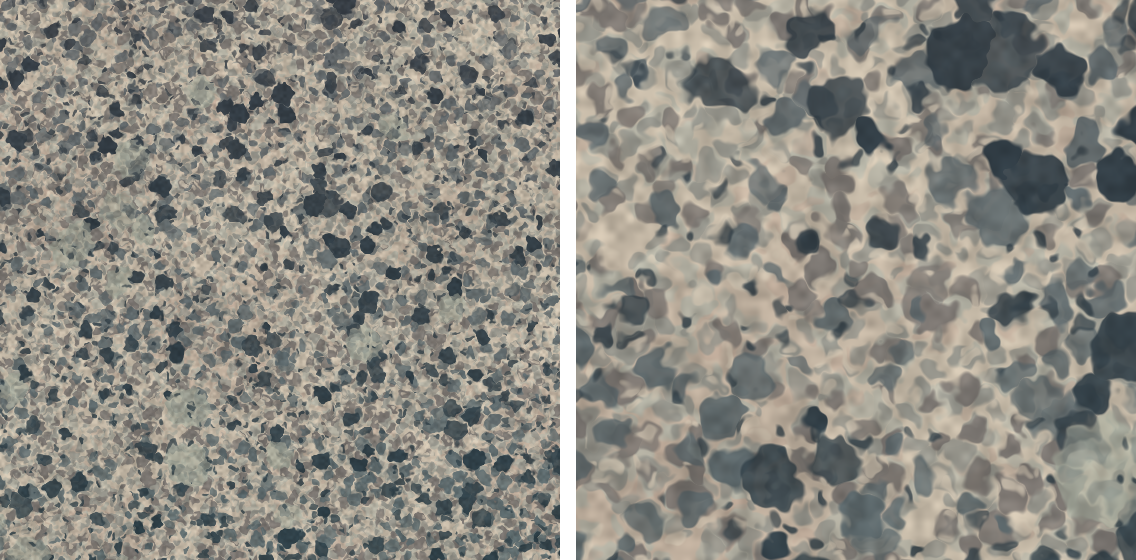
Left, the full canvas; right, a detail of the centre.
Write a WebGL 2 fragment shader that draws this texture.

```glsl
#version 300 es
precision highp float;

#define EDGE 0.0016
#define MOTTLE 0.20
#define RAGGED 0.010
#define BEIGE vec3(0.755, 0.71, 0.64)
#define CREAM vec3(0.67, 0.665, 0.615)
#define ROSE vec3(0.69, 0.60, 0.54)
#define GREY vec3(0.55, 0.55, 0.52)
#define BROWN vec3(0.45, 0.43, 0.415)
#define SLATE vec3(0.34, 0.38, 0.39)
#define INK vec3(0.19, 0.235, 0.26)
#define SAGE vec3(0.61, 0.635, 0.58)

uniform vec2 u_resolution;
out vec4 fragColor;

// Three random values for a cell and a layer seed
vec3 hash3(vec2 cell, float seed) {
    uvec3 v = uvec3(vec3(cell, seed) + 1024.0) * 1664525u + 1013904223u;
    v.x += v.y * v.z; v.y += v.z * v.x; v.z += v.x * v.y;
    v ^= v >> 16u;
    v.x += v.y * v.z; v.y += v.z * v.x; v.z += v.x * v.y;
    return vec3(v >> 8u) / 16777216.0;
}

// Three independent smooth noises, centred on zero
vec3 noise3(vec2 p, float seed) {
    vec2 i = floor(p), f = fract(p);
    f = f * f * (3.0 - 2.0 * f);
    vec3 low = mix(hash3(i, seed), hash3(i + vec2(1, 0), seed), f.x);
    vec3 high = mix(hash3(i + vec2(0, 1), seed), hash3(i + vec2(1, 1), seed), f.x);
    return mix(low, high, f.y) - 0.5;
}

// Randomly stretched grains; crowd swells or shrinks them. Returns opacity
float grains(vec2 uv, float scale, float share, float crowd, float seed) {
    vec2 p = mat2(0.8, 0.6, -0.6, 0.8) * uv * scale + seed * 0.37;
    vec2 home = floor(p - 0.5);
    float soft = max(EDGE, 0.7 / min(u_resolution.x, u_resolution.y)) * scale;
    float cover = 0.0;
    for (int k = 0; k < 4; k++) {
        vec2 cell = home + vec2(k & 1, k >> 1);
        vec3 place = hash3(cell, seed);
        vec3 look = fract(place * vec3(57.3, 91.7, 73.1));
        vec2 d = p - cell - mix(vec2(0.2), vec2(0.8), place.xy);
        vec2 axis = normalize(look.xy - 0.497);
        d += axis * dot(d, axis) * 0.4 * look.x;
        float radius = mix(0.25, 0.55, look.z) * (1.0 + crowd);
        float body = 1.0 - smoothstep(-soft, soft, length(d) - radius);
        cover = max(cover, step(place.z, share) * body * mix(0.74, 1.0, look.y));
    }
    return cover;
}

void main() {
    vec2 uv = gl_FragCoord.xy / min(u_resolution.x, u_resolution.y);

    // Shared noises: ragged outlines, clustering, slow drift
    vec3 coarse = noise3(uv * 78.0, 1.0);
    vec3 fine = noise3(uv * 175.0, 2.0);
    vec3 crowd = noise3(uv * 12.0, 3.0);
    vec3 drift = noise3(uv * 5.0, 4.0);
    vec2 p = uv + RAGGED * (coarse.xy + 0.6 * fine.xy);

    // Pale feldspar ground
    vec3 col = mix(BEIGE, ROSE, 0.4 * smoothstep(0.0, 0.4, drift.x + 0.4 * crowd.z));
    col = mix(col, CREAM, grains(p, 62.0, 0.82, 0.0, 10.0));
    col = mix(col, ROSE, 0.5 * grains(p, 75.0, 0.22, 0.0, 20.0));

    // Mid-toned grains
    col = mix(col, GREY, 0.95 * grains(p, 66.0, 0.78, 0.3 * crowd.z, 30.0));
    col = mix(col, BROWN, 0.95 * grains(p, 50.0, 0.56, 0.5 * crowd.y, 40.0));
    col = mix(col, BEIGE * 1.04, 0.8 * grains(p, 105.0, 0.24, 0.0, 50.0));

    // Sparse large cloudy crystals
    float cloud = grains(p, 12.0, 0.12, 0.0, 60.0);
    col = mix(col, SAGE, 0.65 * cloud);

    // Slate and ink grains, cooler toward the bottom
    vec3 cool = mix(vec3(-0.02, 0.005, 0.012), vec3(0.012, -0.006, 0.0), uv.y);
    float clear = 1.0 - 0.7 * cloud;
    col = mix(col, SLATE + cool, 0.92 * clear * grains(p, 42.0, 0.39, 0.6 * crowd.x, 70.0));
    col = mix(col, INK + cool, clear * grains(p, 31.0, 0.23, 0.8 * crowd.x, 80.0));
    col = mix(col, INK + cool, 0.85 * grains(p, 95.0, 0.1, 0.5 * crowd.y, 90.0));

    // Fine mottling and slow tone variation
    col *= 1.0 + MOTTLE * (fine.z + 0.5 * coarse.z) + 0.06 * drift.y;
    fragColor = vec4(clamp(col, 0.0, 1.0), 1.0);
}
```
